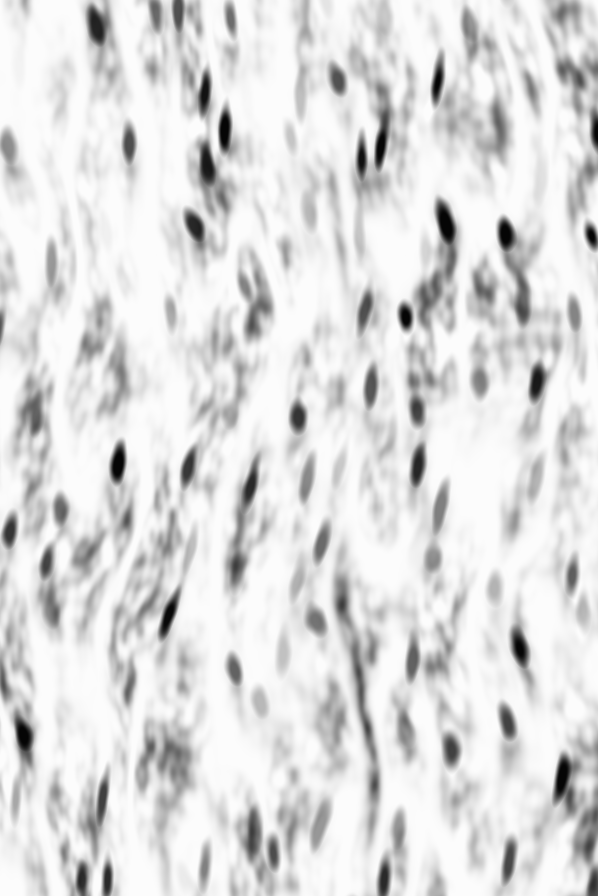
A Shadertoy shader for this texture map:

```glsl
// Pale fibrous tissue: winding vertical white strands, grey haze and dark spindle-shaped nuclei.

vec2 hash2(vec2 p) {
    vec3 q = fract(p.xyx * vec3(0.1031, 0.1030, 0.0973));
    q += dot(q, q.yzx + 33.33);
    return fract((q.xx + q.yz) * q.zy);
}

vec2 gradientAt(vec2 cell) {
    float angle = 6.2832 * hash2(cell + 71.0).x;
    return vec2(cos(angle), sin(angle));
}

// Gradient noise, roughly -0.7 to 0.7
float noise(vec2 p) {
    vec2 i = floor(p), f = p - i;
    vec2 u = f * f * f * (f * (f * 6.0 - 15.0) + 10.0);
    vec2 e = vec2(1.0, 0.0);
    float bottom = mix(dot(gradientAt(i), f), dot(gradientAt(i + e), f - e), u.x);
    float top = mix(dot(gradientAt(i + e.yx), f - e.yx), dot(gradientAt(i + 1.0), f - 1.0), u.x);
    return mix(bottom, top, u.y);
}

// Scattered upright nuclei, each with a faint tail below
float nuclei(vec2 p, float grain) {
    vec2 spacing = vec2(0.06, 0.09);
    vec2 cell = floor(p / spacing);
    float clear = 1.0;
    for (int y = -1; y <= 1; y++)
    for (int x = -1; x <= 1; x++) {
        vec2 id = cell + vec2(x, y);
        vec2 shape = hash2(id + 17.0);
        vec2 d = p - (id + 0.1 + 0.8 * hash2(id + 43.0)) * spacing;
        d.x += (shape.y - 0.5) * 0.3 * d.y;
        float strength = min(1.15 * shape.x * shape.x, 1.0);
        vec2 size = vec2(0.008 + 0.003 * shape.y, mix(0.036, 0.020, shape.y));
        float body = 1.0 - smoothstep(0.3, 1.2, length(d / size) - 0.3 * (grain - 0.5));
        vec2 t = (d + vec2(0.0, 0.028)) / vec2(0.011, 0.032);
        float tail = 0.5 * clamp(grain, 0.0, 1.0) * exp(-dot(t, t));
        clear *= 1.0 - strength * max(body, tail);
    }
    return 1.0 - clear;
}

void mainImage(out vec4 fragColor, in vec2 fragCoord) {
    vec2 p = fragCoord / iResolution.y + 3.0;

    // Bend the fibres gently sideways
    p.x += 0.05 * noise(p * vec2(2.0, 2.6)) + 0.012 * noise(p * vec2(9.0, 8.0) + 5.0);

    // Mottled haze, cut by a web of white strands
    float grain = 0.5 + 0.9 * noise(p * vec2(38.0, 17.0)) + 0.6 * noise(p * vec2(88.0, 45.0) + 9.0);
    float web = smoothstep(0.03, 0.30, abs(noise(p * vec2(15.0, 4.0) + 21.0)));
    float patches = smoothstep(-0.5, 0.4, noise(p * vec2(10.0, 4.5) + 37.0));
    float density = max(grain, 0.0);
    float haze = 1.0 - exp(-1.05 * web * patches * density * density);

    // A few long dark fibres that fade in and out
    float line = noise(p * vec2(5.0, 0.9) + 53.0) / 0.035;
    float fibre = exp(-line * line) * smoothstep(0.05, 0.4, noise(p * vec2(6.0, 2.5) + 61.0));
    fibre *= clamp(0.3 + 0.6 * grain, 0.0, 0.9);

    float ink = 1.0 - (1.0 - haze) * (1.0 - fibre) * (1.0 - nuclei(p, grain));
    fragColor = vec4(vec3(mix(0.99, 0.02, ink)), 1.0);
}
```
